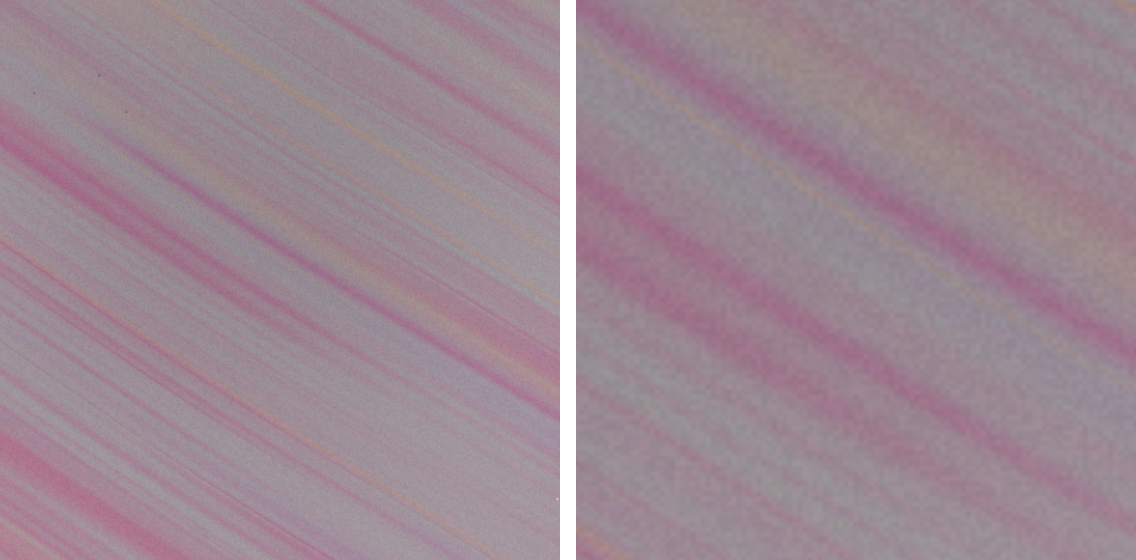
Left: the whole. Right: its middle third, enlarged.
Reproduce this texture procedurally as a Shadertoy shader.

```glsl
const vec3 GREY = vec3(0.628, 0.585, 0.613);
const vec3 MAGENTA = vec3(0.655, 0.385, 0.560);
const vec3 ROSE = vec3(0.695, 0.420, 0.520);
const vec3 TAN = vec3(0.715, 0.570, 0.520);
const vec3 LAVENDER = vec3(0.605, 0.510, 0.630);
const float ANGLE = -0.575;       // streak direction in radians
const float SPAN = 1.39;          // canvas extent across the streaks
const float STRETCH = 0.9;        // noise cells per canvas along a streak
const int STREAKS = 38;
const float GRAIN_SCALE = 330.0;
const float GRAIN = 0.035;

float hash(vec2 p) {
    vec3 h = fract(p.xyx * vec3(0.1031, 0.1030, 0.0973));
    h += dot(h, h.yzx + 33.33);
    return fract((h.x + h.y) * h.z);
}

float noise(vec2 p) {
    vec2 i = floor(p), f = fract(p);
    f = f * f * (3.0 - 2.0 * f);
    return mix(mix(hash(i), hash(i + vec2(1, 0)), f.x),
               mix(hash(i + vec2(0, 1)), hash(i + vec2(1, 1)), f.x), f.y);
}

// Noise drawn out along the streaks
float fibres(vec2 q, float frequency, float seed) {
    return noise(vec2(q.x * STRETCH, q.y * frequency) + seed);
}

// Soft ribbon with one crisp and one feathered flank
float ribbon(float d, float width, float skew) {
    float w = width * (d > 0.0 ? skew : 1.0);
    return exp(-d * d / (w * w));
}

void mainImage(out vec4 fragColor, in vec2 fragCoord) {
    vec2 uv = fragCoord / iResolution.y;
    float c = cos(ANGLE), s = sin(ANGLE);
    vec2 q = vec2(c * uv.x + s * uv.y, c * uv.y - s * uv.x);
    q.y += 0.008 * sin(q.x * 4.0 + q.y * 2.0);

    // Washes of colour in nested widths
    float broad = fibres(q, 9.0, 17.3);
    float medium = fibres(q, 30.0, 41.7);
    float fine = fibres(q, 95.0, 73.1);
    float hair = fibres(q, 210.0, 91.9);
    float dye = 0.5 * broad + 0.32 * medium + 0.18 * fine;
    vec3 pink = mix(MAGENTA, ROSE, fibres(q, 14.0, 120.5));

    vec3 color = GREY;
    color = mix(color, LAVENDER, 0.45 * smoothstep(0.5, 0.95, fibres(q, 22.0, 151.2)));
    color = mix(color, TAN, 0.45 * smoothstep(0.55, 0.95, fibres(q, 12.0, 183.6)));
    color = mix(color, pink, 0.65 * smoothstep(0.42, 0.88, dye));

    // Separate streaks that swell and fade along their length
    for (int i = 0; i < STREAKS; i++) {
        float id = float(i);
        float center = SPAN * (id + hash(vec2(id, 3.0))) / float(STREAKS);
        float size = hash(vec2(id, 11.0));
        float width = mix(0.0018, 0.012, size * size * size);
        float skew = mix(0.8, 2.8, hash(vec2(id, 19.0)));
        float fade = smoothstep(0.2, 0.8, noise(vec2(q.x * 1.8, id * 7.0 + 0.5)));
        float strength = mix(0.2, 0.75, hash(vec2(id, 29.0))) * fade;
        float kind = hash(vec2(id, 37.0));
        vec3 tint = kind < 0.22 ? TAN : mix(MAGENTA, ROSE, kind);
        color = mix(color, tint, strength * ribbon(q.y - center, width, skew));
    }

    // Fine threads, uneven light and surface grain
    color += vec3(0.012, -0.028, -0.006) * (fine - 0.5 + 0.7 * (hair - 0.5));
    vec2 d = uv - vec2(0.38, 0.70);
    float light = 1.035 - 0.10 * exp(-4.0 * dot(d, d)) - 0.03 * uv.y;
    light += 0.03 * (noise(uv * 3.0 + 5.0) - 0.5);
    color *= light;
    vec2 g = uv * GRAIN_SCALE;
    color += GRAIN * (noise(g) - 0.5);
    color += 0.5 * GRAIN * (vec3(noise(g + 37.0), noise(g + 59.0), noise(g + 83.0)) - 0.5);

    // A few dust specks
    for (int i = 0; i < 4; i++) {
        vec2 spot = vec2(hash(vec2(i, 47.0)), hash(vec2(i, 53.0)));
        float speck = 1.0 - smoothstep(0.001, 0.004, length(uv - spot));
        color += (i == 0 ? 0.15 : -0.10) * speck;
    }

    fragColor = vec4(clamp(color, 0.0, 1.0), 1.0);
}
```
